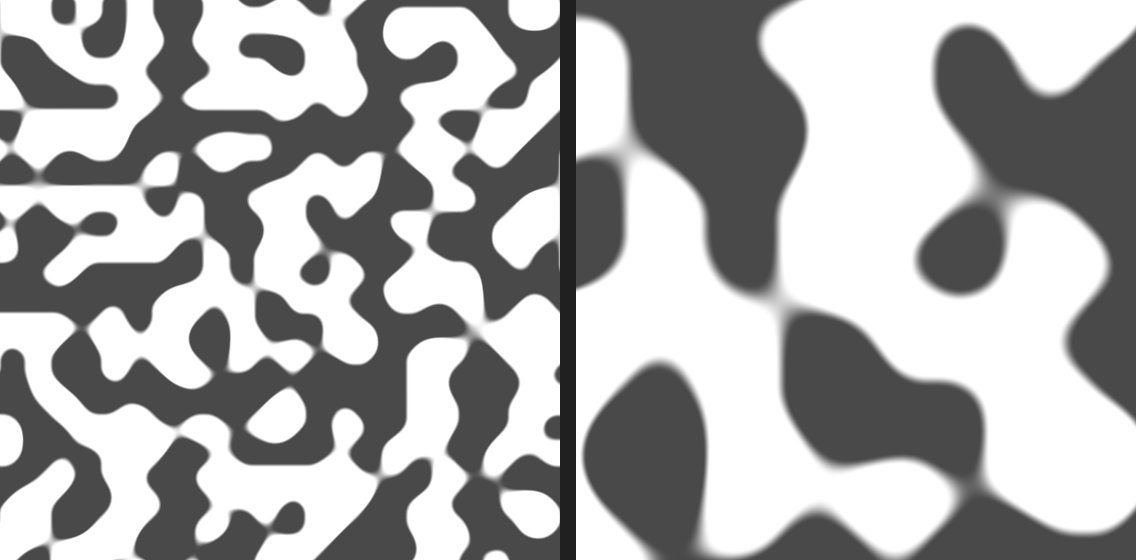
Left: the whole. Right: its middle third, enlarged.
Write a three.js fragment shader that draws this pattern.

```glsl
// Draws irregular dark blotches on white, cut softly from gradient noise.
varying vec2 vUv;

const vec3 PAPER = vec3(1.0);
const vec3 INK = vec3(0.286);
const float CELLS = 11.0;       // noise cells across the canvas
const float LEVEL = 0.012;      // noise height where ink begins
const float SOFTNESS = 0.039;   // half width of the edge, in noise height

// Sine-free hash from a lattice point to 0..1
float hash(vec2 p) {
  vec3 q = fract(vec3(p.xyx) * 0.1031);
  q += dot(q, q.yzx + 33.33);
  return fract((q.x + q.y) * q.z);
}

// Unit gradient in one of eight compass directions
vec2 gradient(vec2 node) {
  float angle = floor(hash(node) * 8.0) * 0.785398;
  return vec2(cos(angle), sin(angle));
}

// Slope contribution of one cell corner
float corner(vec2 cell, vec2 local, vec2 offset) {
  return dot(gradient(cell + offset), local - offset);
}

// Gradient noise with quintic blending, centred on zero
float gradientNoise(vec2 p) {
  vec2 cell = floor(p);
  vec2 f = fract(p);
  vec2 w = f * f * f * (f * (f * 6.0 - 15.0) + 10.0);
  float low = mix(corner(cell, f, vec2(0.0, 0.0)), corner(cell, f, vec2(1.0, 0.0)), w.x);
  float high = mix(corner(cell, f, vec2(0.0, 1.0)), corner(cell, f, vec2(1.0, 1.0)), w.x);
  return mix(low, high, w.y);
}

// Soft threshold: 0 below the level, 1 above it
float blotches(vec2 p, float level, float softness) {
  return smoothstep(level - softness, level + softness, gradientNoise(p));
}

void main() {
  vec2 p = vUv * CELLS + vec2(17.0, 41.15);
  float ink = blotches(p, LEVEL, SOFTNESS);
  gl_FragColor = vec4(mix(PAPER, INK, ink), 1.0);
}
```
